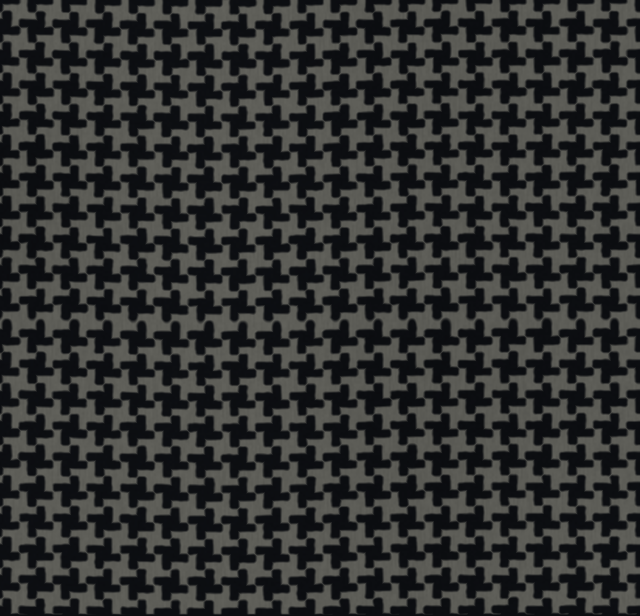
Reproduce this pattern procedurally as a WebGL 1 fragment shader.

```glsl
precision highp float;

// Dark pinwheel houndstooth on a warm grey woven cloth. Each tooth is a rounded
// union of a square and four turned bars, repeated on a grid that sags slightly,
// with one stretched row, frayed edges and small changes from tooth to tooth.

uniform vec2 u_resolution;

const vec2  REPEATS      = vec2(18.95, 20.03);
const vec2  FIRST_CENTRE = vec2(0.07, 0.868);  // in repeats, from the top left
const vec3  CLOTH        = vec3(0.365, 0.365, 0.342);
const vec3  INK          = vec3(0.046, 0.053, 0.066);
const float CORNER       = 0.28;   // tooth lengths are in quarters of a repeat
const float SEAM_CORNER  = 0.46;
const float GROW         = 0.05;
const float SOFTNESS     = 0.21;
const float JITTER       = 0.09;
const float FRAY         = 0.12;
const float SAG          = 0.0042;
const float SEAM_TOP     = 0.515;
const float SEAM_BOTTOM  = 0.531;
const float SEAM_STRETCH = 0.0041;

float hash(vec2 p) {
  vec3 q = fract(vec3(p.xyx) * 0.1031);
  q += dot(q, q.yzx + 33.33);
  return fract((q.x + q.y) * q.z);
}

float noise(vec2 p) {
  vec2 i = floor(p);
  vec2 f = fract(p);
  f = f * f * (3.0 - 2.0 * f);
  float low  = mix(hash(i), hash(i + vec2(1.0, 0.0)), f.x);
  float high = mix(hash(i + vec2(0.0, 1.0)), hash(i + 1.0), f.x);
  return mix(low, high, f.y);
}

float roundedBox(vec2 p, vec2 halfSize, float radius) {
  vec2 d = abs(p) - halfSize + radius;
  return length(max(d, 0.0)) + min(max(d.x, d.y), 0.0) - radius;
}

// Square body with four offset arms, each a quarter turn from the last.
float tooth(vec2 p, float radius) {
  float d = roundedBox(p, vec2(1.0), radius);
  for (int i = 0; i < 4; i++) {
    d = min(d, roundedBox(p - vec2(0.5, -1.0), vec2(0.5, 1.0), radius));
    p = vec2(p.y, -p.x);
  }
  return d;
}

// Nearest tooth, including neighbours that reach over the cell border.
float houndstooth(vec2 grid, float radius) {
  vec2 home = floor(grid + 0.5);
  float d = 10.0;
  for (int y = -1; y <= 1; y++) {
    for (int x = -1; x <= 1; x++) {
      vec2 id = home + vec2(float(x), float(y));
      vec2 key = id + 40.0;
      vec2 shift = JITTER * (vec2(hash(key), hash(key + 17.3)) - 0.5);
      float swell = GROW + 0.06 * (hash(key + 51.7) - 0.5);
      d = min(d, tooth((grid - id) * 4.0 - shift, radius) - swell);
    }
  }
  return d;
}

void main() {
  vec2 uv = gl_FragCoord.xy / u_resolution;
  vec2 cloth = vec2(uv.x, 1.0 - uv.y);

  // Sag the rows, then stretch the arms along one seam.
  float bow = (cloth.x - 0.34) / 0.22;
  vec2 warped = cloth;
  warped.y -= SAG * exp(-bow * bow);
  float seamMiddle = 0.5 * (SEAM_TOP + SEAM_BOTTOM);
  float nearSeam = 1.0 - smoothstep(0.008, 0.016, abs(warped.y - seamMiddle));
  warped.y -= SEAM_STRETCH * smoothstep(SEAM_TOP, SEAM_BOTTOM, warped.y);
  vec2 grid = warped * REPEATS - FIRST_CENTRE;

  // Pattern with an uneven edge.
  float d = houndstooth(grid, mix(CORNER, SEAM_CORNER, nearSeam));
  d += FRAY * (noise(grid * 7.0 + 60.0) - 0.5);
  float pixel = 4.0 * max(REPEATS.x / u_resolution.x, REPEATS.y / u_resolution.y);
  float edge = max(SOFTNESS, 0.7 * pixel);
  float ink = 1.0 - smoothstep(-edge, edge, d);

  // Fine vertical ribs, grain and broad shading.
  float ribs  = noise(cloth * vec2(330.0, 70.0)) - 0.5;
  float grain = noise(cloth * 240.0 + 9.0) - 0.5;
  float shade = noise(cloth * 3.0 + 4.0) - 0.5;
  vec3 ground = CLOTH * (1.0 + 0.06 * ribs + 0.04 * grain + 0.06 * shade);
  vec3 dark = INK * (1.0 + 0.12 * grain + 0.15 * shade);
  vec3 color = mix(ground, dark, ink);

  // Shadow on the bottom hem.
  color = mix(INK, color, smoothstep(0.001, 0.005, uv.y));
  gl_FragColor = vec4(color, 1.0);
}
```
